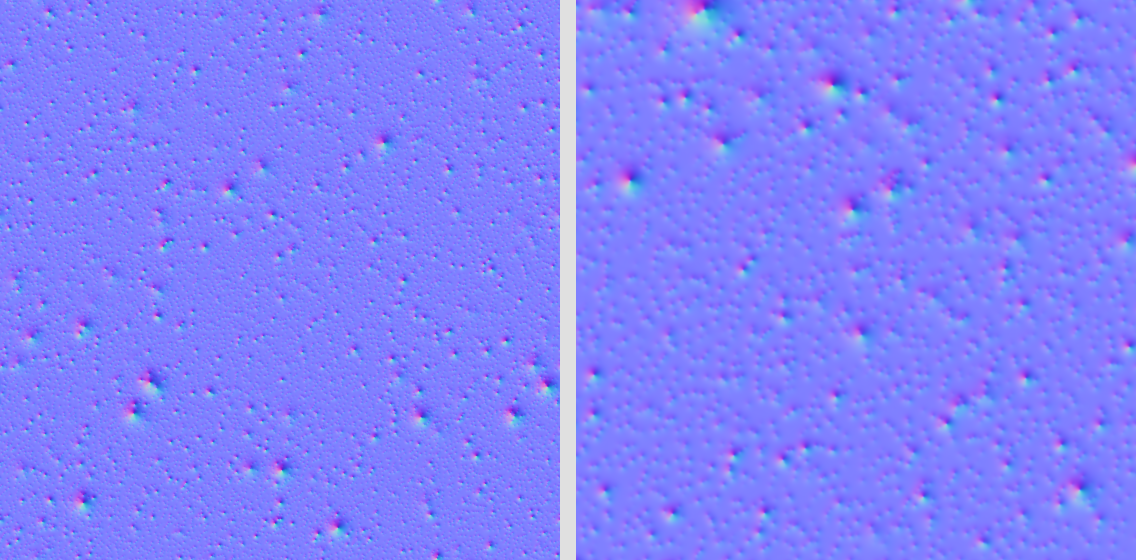
Left, the full canvas; right, a detail of the centre.
Write a Shadertoy shader that draws this texture map.

```glsl
// Tiling tangent-space normal map of a flat surface pricked with pits of many sizes.

// Integer hash (PCG style): three values from 0 to 1 per cell and layer.
vec3 hash3(vec3 cell) {
    uvec3 v = uvec3(cell) * 1664525u + 1013904223u;
    v.x += v.y * v.z; v.y += v.z * v.x; v.z += v.x * v.y;
    v ^= v >> 16u;
    v.x += v.y * v.z; v.y += v.z * v.x; v.z += v.x * v.y;
    return vec3(v >> 8u) / 16777216.0;
}

// Summed slope of one pit per cell; walls lean towards the pit centre.
// Higher falloff narrows the pits, higher rarity leaves fewer deep ones.
vec2 pitSlope(vec2 uv, float cells, float falloff, float rarity, float depth) {
    vec2 p = uv * cells;
    vec2 home = floor(p);
    float tipSoftness = 0.0012 * cells;
    vec2 slope = vec2(0.0);
    for (int y = -1; y <= 1; y++)
    for (int x = -1; x <= 1; x++) {
        vec2 cell = home + vec2(x, y);
        vec3 rnd = hash3(vec3(mod(cell, cells), cells));
        vec2 toCentre = cell + rnd.xy - p;
        float dist = length(toCentre);
        float wall = pow(max(1.0 - dist, 0.0), falloff);
        slope += depth * pow(rnd.z, rarity) * wall
               * toCentre / sqrt(dist * dist + tipSoftness * tipSoftness);
    }
    return slope;
}

void mainImage(out vec4 fragColor, in vec2 fragCoord) {
    vec2 uv = fragCoord / iResolution.xy;

    // Layers from rare large pits to the dense fine grain
    vec2 slope = pitSlope(uv, 16.0, 5.0, 12.0, 2.0)
               + pitSlope(uv, 32.0, 5.0, 8.0, 1.9)
               + pitSlope(uv, 64.0, 4.0, 5.0, 1.6)
               + pitSlope(uv, 128.0, 3.0, 0.6, 0.55);

    // Pack the unit normal into colour
    vec3 normal = normalize(vec3(slope, 1.0));
    fragColor = vec4(0.5 + 0.5 * normal, 1.0);
}
```
